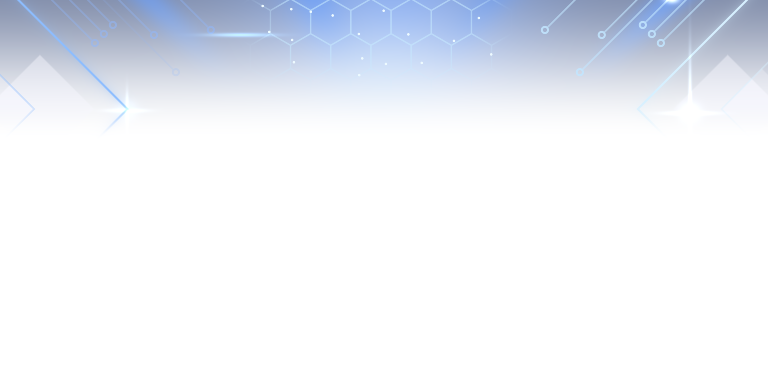
Reproduce this background procedurally as a WebGL 1 fragment shader.

```glsl
precision highp float;
uniform vec2 u_resolution;

float hash(vec2 p) {
  return fract(sin(dot(p, vec2(127.1, 311.7))) * 43758.5);
}

// Smooth stroke of half width w around distance d
float stroke(float d, float w) {
  float px = 1.0 / u_resolution.y;
  return 1.0 - smoothstep(w, w + px, abs(d));
}

float glow(vec2 p, vec2 size) {
  p /= size;
  return exp(-dot(p, p));
}

// Soft ray leaving a, fading out towards b
float beam(vec2 p, vec2 a, vec2 b, float width) {
  vec2 axis = b - a;
  float len = length(axis);
  vec2 dir = axis / len;
  p -= a;
  float along = dot(p, dir) / len;
  float across = (p.x * dir.y - p.y * dir.x) / width;
  return exp(-across * across) * (1.0 - smoothstep(0.0, 1.0, along));
}

// Distance to the border of a pointy-top hexagon of unit width
float hexEdge(vec2 p) {
  vec2 cell = vec2(1.0, 1.732);
  vec2 a = mod(p + 0.5 * cell, cell) - 0.5 * cell;
  vec2 b = mod(p, cell) - 0.5 * cell;
  vec2 h = abs(dot(a, a) < dot(b, b) ? a : b);
  return 0.5 - max(h.x, dot(h, vec2(0.5, 0.866)));
}

// Ring with a diagonal lead running up and outwards
float circuit(vec2 p, vec2 ring) {
  vec2 q = p - ring;
  float lead = stroke((q.x + q.y) * 0.707, 0.001) * step(0.008, q.x - q.y);
  return max(stroke(length(q) - 0.008, 0.0013), lead * 0.7);
}

float diamond(vec2 p, vec2 center, float radius) {
  vec2 q = abs(p - center);
  return (q.x + q.y - radius) * 0.707;
}

float star(vec2 p, vec2 center, vec2 reach) {
  vec2 q = p - center;
  return glow(q, vec2(reach.x, 0.005)) + glow(q, vec2(0.004, reach.y))
    + 0.7 * glow(q, vec2(0.025));
}

void main() {
  // x runs from 0 to 2, y measures depth below the top edge
  vec2 p = gl_FragCoord.xy / u_resolution.y;
  p.x *= 2.0 * u_resolution.y / u_resolution.x;
  p.y = 1.0 - p.y;
  vec2 m = vec2(abs(p.x - 0.984), p.y);
  float right = step(0.984, p.x);

  // Slate sky with a blue centre
  vec3 color = mix(vec3(0.48, 0.53, 0.65), vec3(0.54, 0.69, 0.97),
    0.9 * glow(p - vec2(1.03, 0.06), vec2(0.36, 0.4)));

  // Blue rays
  vec3 rayBlue = vec3(0.38, 0.60, 0.98);
  float rays = 0.65 * beam(p, vec2(0.36, -0.03), vec2(0.66, 0.27), 0.04)
    + 0.7 * beam(p, vec2(0.80, -0.04), vec2(0.94, 0.28), 0.06)
    + 0.45 * beam(p, vec2(1.31, -0.04), vec2(1.08, 0.26), 0.05)
    + 0.8 * beam(p, vec2(1.78, -0.03), vec2(1.46, 0.26), 0.04);
  color = mix(color, rayBlue, min(rays, 0.85));

  // Fade to white below
  float fade = smoothstep(-0.08, 0.365, p.y);
  color = mix(color, vec3(1.0), fade);
  color = mix(color, vec3(0.84, 0.96, 1.0),
    0.65 * (1.0 - fade) * glow(p - vec2(0.99, 0.27), vec2(0.16, 0.14)));
  float light = 1.0 - smoothstep(0.25, 0.365, p.y);

  // Pale nested diamonds at both sides
  float px = 1.0 / u_resolution.y;
  float outer = diamond(m, vec2(mix(0.88, 0.911, right), 0.284), 0.141);
  float inner = diamond(m, vec2(1.0, 0.284), 0.105);
  float panes = 0.45 * (1.0 - smoothstep(-px, px, outer))
    + 0.3 * (1.0 - smoothstep(-px, px, inner));
  color = mix(color, vec3(0.97, 0.97, 1.0), panes * light);

  // Chevron outlines
  float tip = mix(0.652, 0.677, right);
  float fold = abs(p.y - 0.284);
  float chevron = (m.x - tip - fold) * 0.707;
  float innerChevron = (m.x - 0.895 - fold) * 0.707;
  vec3 edgeColor = mix(vec3(0.55, 0.74, 1.0), vec3(0.84, 0.94, 1.0), right);
  float edges = 0.75 * stroke(chevron, 0.0014) + 0.4 * stroke(innerChevron, 0.001)
    + 0.25 * exp(-abs(chevron) / 0.012);
  color = mix(color, edgeColor, edges * light);

  // Hexagon mesh
  float pitch = 0.1047;
  float mesh = stroke(hexEdge((p - vec2(0.966, 0.0575)) / pitch) * pitch, 0.0006);
  float meshArea = (1.0 - smoothstep(0.22, 0.36, m.x))
    * (1.0 - smoothstep(0.11, 0.25, p.y));
  color = mix(color, vec3(0.78, 0.92, 1.0), 0.55 * mesh * meshArea);

  // Scattered sparks over the mesh
  vec2 id = floor(p / 0.06);
  vec2 offset = 0.2 + 0.6 * vec2(hash(id), hash(id + 17.0));
  float spark = stroke(length(p - (id + offset) * 0.06), 0.002);
  float sparkArea = step(m.x, 0.31) * step(p.y, 0.21) * step(0.66, hash(id + 5.0));
  color = mix(color, vec3(0.93, 0.98, 1.0), spark * sparkArea);

  // Mirrored circuit traces
  float traces = max(circuit(m, vec2(0.435, 0.078)), circuit(m, vec2(0.583, 0.091)));
  traces = max(traces, circuit(m, vec2(0.526, 0.188)) * mix(0.4, 1.0, right));
  for (int i = 0; i < 3; i++) {
    traces = max(traces, circuit(m, vec2(0.690, 0.065) + 0.0235 * float(i)));
  }
  vec3 traceColor = mix(vec3(0.56, 0.72, 1.0), vec3(0.76, 0.90, 1.0), right);
  color = mix(color, traceColor, traces * mix(0.5, 0.85, right));

  // Flares
  float flares = 0.7 * star(p, vec2(1.797, 0.295), vec2(0.06, 0.17))
    + 0.45 * star(p, vec2(0.331, 0.288), vec2(0.05, 0.05));
  color += vec3(0.22, 0.28, 0.3) * flares * light;
  color += vec3(0.12, 0.25, 0.32) * glow(p - vec2(0.625, 0.091), vec2(0.08, 0.005));
  color += vec3(0.6, 0.5, 0.3) * glow(p - vec2(1.75, -0.002), vec2(0.018, 0.01));

  gl_FragColor = vec4(clamp(color, 0.0, 1.0), 1.0);
}
```
